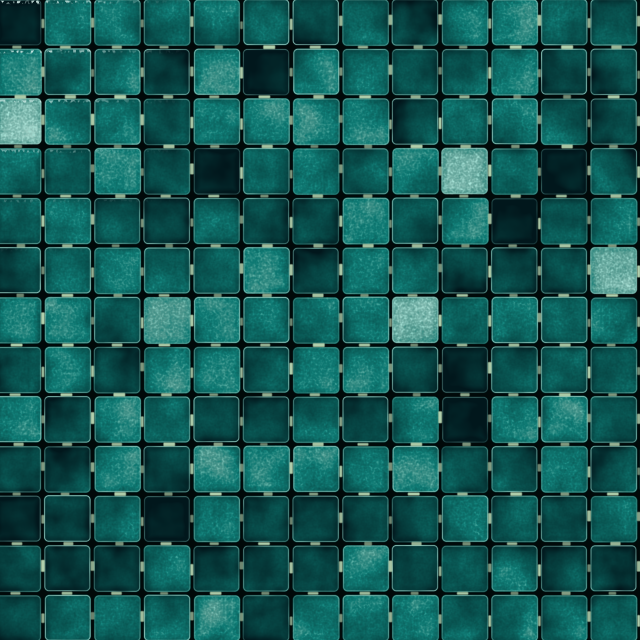
A Shadertoy shader for this texture:

```glsl
#define REPEATS 12.89
#define GRID_SHIFT vec2(0.136, 0.06)
#define TILE_HALF 0.475
#define CORNER 0.10
#define RIM_WIDTH 0.011
#define NUB_HALF vec2(0.040, 0.115)
#define CLOUD 0.36
#define GRAIN 0.15
#define SLOPE 0.50
#define DARK_SHARE 0.08
#define PALE_SHARE 0.025

const vec3 GAP   = vec3(0.005, 0.035, 0.035);
const vec3 INK   = vec3(0.005, 0.09, 0.11);
const vec3 DEEP  = vec3(0.02, 0.23, 0.23);
const vec3 TEAL  = vec3(0.035, 0.35, 0.335);
const vec3 GREEN = vec3(0.06, 0.48, 0.455);
const vec3 MIST  = vec3(0.32, 0.60, 0.56);
const vec3 PALE  = vec3(0.60, 0.80, 0.76);
const vec3 NUB   = vec3(0.70, 0.82, 0.68);

vec2 hash2(vec2 p) {
    vec3 q = fract(p.xyx * vec3(0.1031, 0.1030, 0.0973));
    q += dot(q, q.yzx + 33.33);
    return fract((q.xx + q.yz) * q.zy);
}

// Gradient noise, roughly -0.7 to 0.7
float corner(vec2 cell, vec2 f, vec2 o) {
    return dot(hash2(cell + o) * 2.0 - 1.0, f - o);
}

float noise(vec2 p) {
    vec2 i = floor(p), f = p - i;
    vec2 u = f * f * f * (f * (f * 6.0 - 15.0) + 10.0);
    return mix(mix(corner(i, f, vec2(0, 0)), corner(i, f, vec2(1, 0)), u.x),
               mix(corner(i, f, vec2(0, 1)), corner(i, f, vec2(1, 1)), u.x), u.y);
}

float fbm(vec2 p) {
    float sum = 0.0, amp = 1.0;
    for (int k = 0; k < 3; k++) {
        sum += amp * noise(p);
        p = p * 2.03 + 17.3;
        amp *= 0.45;
    }
    return sum;
}

float roundBox(vec2 p, vec2 halfSize, float r) {
    vec2 q = abs(p) - halfSize + r;
    return length(max(q, 0.0)) + min(max(q.x, q.y), 0.0) - r;
}

// Glaze colour from dark (0) to pale (1.25)
vec3 glaze(float t) {
    vec3 c = mix(INK, DEEP, clamp(t * 4.0, 0.0, 1.0));
    c = mix(c, TEAL, clamp(t * 4.0 - 1.0, 0.0, 1.0));
    c = mix(c, GREEN, clamp(t * 4.0 - 2.0, 0.0, 1.0));
    c = mix(c, MIST, clamp(t * 4.0 - 3.0, 0.0, 1.0));
    return mix(c, PALE, clamp(t * 4.0 - 4.0, 0.0, 1.0));
}

// Glue dot on the gap nearest to g.x, halfway along the tile side
float nubMask(vec2 g, float seed, float px) {
    vec2 id = vec2(floor(g.x + 0.5), floor(g.y));
    vec2 rnd = hash2(id + seed);
    vec2 p = g - id - vec2(0.0, 0.5 + 0.12 * (rnd.x - 0.5));
    float d = roundBox(p, NUB_HALF * vec2(0.8 + 0.3 * rnd.x, 0.7 + 0.4 * rnd.y), 0.03);
    return smoothstep(px, -px - 0.012, d) * (0.6 + 0.4 * rnd.y);
}

void mainImage(out vec4 fragColor, in vec2 fragCoord) {
    vec2 uv = fragCoord / iResolution.xy;
    vec2 g = uv * REPEATS + GRID_SHIFT;
    float px = 0.75 * REPEATS / min(iResolution.x, iResolution.y);

    // Tile outline, slightly out of line
    vec2 id = floor(g);
    vec2 rnd = hash2(id + 7.0), pick = hash2(id + 203.0);
    vec2 p = g - id - 0.5 - 0.016 * (rnd - 0.5);
    float d = roundBox(p, vec2(TILE_HALF - 0.008 * pick.y), CORNER);

    // Tone of each tile: a wide middle range, a few dark or pale
    float tone = mix(0.24, 0.84, rnd.x);
    float dark = step(pick.x, DARK_SHARE);
    float pale = step(1.0 - PALE_SHARE, pick.x);
    tone = mix(tone, 0.04 + 0.12 * rnd.y, dark);
    tone = mix(tone, 0.95 + 0.20 * rnd.y, pale);

    // Pooled glaze, sloped shade, darker border
    vec2 q = g + rnd * 31.0;
    vec2 slope = hash2(id + 59.0) - vec2(0.4, 0.6);
    float pooled = CLOUD * fbm(q * 1.4) + SLOPE * dot(p, slope);
    tone += pooled * (1.0 - 0.5 * max(dark, pale));
    tone -= 0.12 * smoothstep(-0.18, -0.02, d);

    // Fine grain, stronger where the glaze is light
    float grain = noise(q * 14.0) + noise(q * 23.0);
    tone += GRAIN * grain * smoothstep(0.0, 0.9, tone);
    vec3 tile = glaze(tone);
    tile += MIST * 0.18 * max(grain, 0.0) * smoothstep(0.55, 0.95, tone);

    // Worn bright rim on the edge, strongest along the top
    float rim = smoothstep(RIM_WIDTH + px, RIM_WIDTH - px, abs(d + 0.016));
    float wear = 0.60 + 0.6 * noise(g * 3.0) + 0.4 * (rnd.y - 0.5);
    wear += 0.15 * smoothstep(0.38, 0.46, p.y);
    wear = clamp(wear, 0.15, 0.95) * (1.0 - 0.35 * dark);
    tile = mix(tile, mix(MIST, PALE, 0.2 + 0.6 * rnd.y), rim * wear);

    // Broken glints on upper edges near the top left
    float reach = smoothstep(0.32, 0.0, uv.x) * smoothstep(0.55, 1.0, uv.y);
    float band = smoothstep(0.05, 0.0, abs(p.y - 0.41 - 0.03 * noise(g * 9.0)));
    float glint = band * smoothstep(-0.05, 0.25, noise(g * vec2(15.0, 9.0)));
    tile = mix(tile, vec3(0.85, 0.95, 0.93), glint * reach);

    // Tiles over the dark gap, glue dots lapping their edges
    vec3 col = mix(GAP, tile, smoothstep(px, -px, d));
    float nubs = max(nubMask(g, 41.0, px), nubMask(g.yx, 87.0, px));
    col = mix(col, NUB, nubs);
    fragColor = vec4(clamp(col, 0.0, 1.0), 1.0);
}
```
